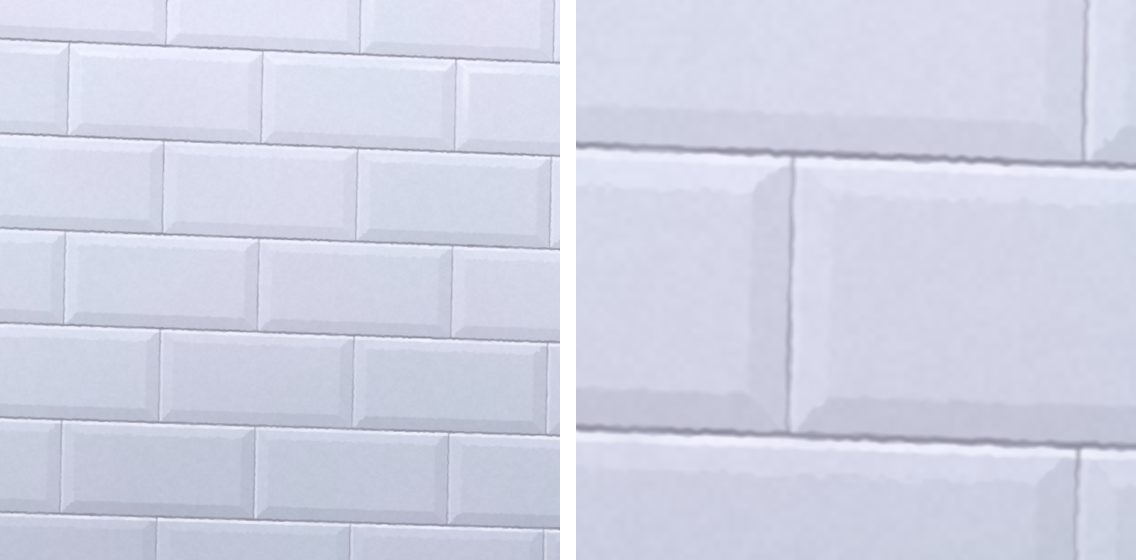
Left, the full canvas; right, a detail of the centre.
Give the GLSL for this pattern, as a Shadertoy shader.

```glsl
const vec2 TILE = vec2(0.346, 0.169);
const vec2 FIRST_JOINT = vec2(0.298, 0.069);
const float BEVEL = 0.024;

const vec3 GLAZE_LOW = vec3(0.748, 0.770, 0.838);
const vec3 GLAZE_HIGH = vec3(0.884, 0.893, 0.958);
const vec3 GROUT = vec3(0.56, 0.56, 0.63);
const vec3 SHINE = vec3(0.945, 0.95, 0.995);

float hash(vec2 p) {
    vec3 q = fract(vec3(p.xyx) * 0.1031);
    q += dot(q, q.yzx + 33.33);
    return fract((q.x + q.y) * q.z);
}

float noise(vec2 p) {
    vec2 i = floor(p), f = fract(p);
    f = f * f * (3.0 - 2.0 * f);
    return mix(mix(hash(i), hash(i + vec2(1, 0)), f.x),
               mix(hash(i + vec2(0, 1)), hash(i + vec2(1, 1)), f.x), f.y);
}

// Soft stripe of the given half width around zero
float stripe(float d, float halfWidth, float soft) {
    return 1.0 - smoothstep(halfWidth - soft, halfWidth + soft, abs(d));
}

// Slightly tilted wall coordinates, measured in tiles, y running downwards
vec2 wallCoords(vec2 p) {
    float tilt = 0.045 - 0.016 * p.y;
    return (vec2(p.x + 0.02 * p.y, p.y - tilt * p.x) - FIRST_JOINT) / TILE;
}

// Brightness change of the four mitred bevel faces
float bevelShade(vec2 nearEdge, vec2 farEdge, float strength, float soft) {
    vec2 inset = min(nearEdge, farEdge);
    float mask = 1.0 - smoothstep(BEVEL - soft, BEVEL + soft, min(inset.x, inset.y));
    float sideTone = nearEdge.x < farEdge.x ? 0.018 : -0.024;
    float flatTone = nearEdge.y < farEdge.y ? 0.034 : -0.042;
    float mitre = smoothstep(-soft, soft, inset.x - inset.y);
    return mask * strength * mix(sideTone, flatTone, mitre);
}

// Reflection along the mitre and inner top bevel, fading away from the joint
float cornerGlint(vec2 nearEdge, vec2 farEdge, float reach, float soft) {
    float side = min(nearEdge.x, farEdge.x);
    float ridge = min(side, BEVEL * 0.8);
    float line = stripe(nearEdge.y - ridge, 0.0045, soft * 1.6);
    return line * (1.0 - smoothstep(0.25 * reach, reach, side));
}

// Reflection down the left bevel, fading towards the tile foot
float sideGlint(vec2 nearEdge, float soft) {
    float line = stripe(nearEdge.x - BEVEL * 0.75, 0.0055, soft * 2.0);
    return line * smoothstep(0.012, 0.025, nearEdge.y) * (1.0 - smoothstep(0.03, 0.13, nearEdge.y));
}

void mainImage(out vec4 fragColor, in vec2 fragCoord) {
    vec2 p = fragCoord / iResolution.xy;
    p.y = 1.0 - p.y;
    float soft = max(1.2 / iResolution.y, 0.0019);

    // Running bond with slightly uneven edges
    vec2 wobble = vec2(noise(p * 190.0), noise(p * 190.0 + 47.0)) - 0.5;
    vec2 grid = wallCoords(p + wobble * 0.0016);
    float row = floor(grid.y);
    grid.x += 0.5 * (1.0 - mod(row, 2.0));
    vec2 id = floor(grid);
    vec2 joint = vec2(floor(grid.x + 0.5), row);
    vec2 nearEdge = fract(grid) * TILE;
    vec2 farEdge = TILE - nearEdge;

    // Glaze: light falling off downwards, tile tint, cloudy mottling
    float cloud = noise(p * 4.0) - 0.5;
    float light = 1.0 - p.y + 0.05 * (0.5 - p.x) + 0.18 * cloud;
    vec3 color = mix(GLAZE_LOW, GLAZE_HIGH, clamp(light, 0.0, 1.0));
    color += 0.016 * (hash(id + 5.0) - 0.5);
    color += vec3(0.016, -0.006, 0.004) * (noise(p * 7.0 + 8.0) - 0.5);

    // Bevels, softer on some tiles
    vec2 rough = wobble * 0.004;
    float strength = mix(0.75, 1.25, hash(id + 21.0));
    color += bevelShade(nearEdge + rough, farEdge + rough, strength, soft * 1.3);

    // Reflections around the upper joints
    float upper = 1.0 - smoothstep(0.13, 0.34, p.y);
    float chance = hash(joint + 33.0);
    float corner = cornerGlint(nearEdge, farEdge, mix(0.07, 0.17, chance), soft);
    float flank = sideGlint(nearEdge, soft) * smoothstep(0.5, 0.7, p.x);
    color = mix(color, SHINE, max(corner * mix(0.55, 1.0, chance), flank * 0.8) * upper);

    // Bright glazed lips beside the joints
    float wear = noise(p * 38.0 + 13.0);
    float topLip = stripe(nearEdge.y - 0.0050, 0.0029, soft);
    float sideLip = stripe(nearEdge.x - 0.0040, 0.0021, soft);
    float sideLipPower = mix(0.15, 0.6, hash(id + 71.0)) * mix(0.5, 1.0, wear);
    color = mix(color, SHINE, topLip * mix(0.5, 0.92, wear));
    color = mix(color, SHINE, sideLip * sideLipPower);

    // Thin shadowed joints, fainter on the uprights
    float bed = stripe(min(nearEdge.y, farEdge.y), 0.0020, soft);
    float upright = stripe(min(nearEdge.x, farEdge.x), 0.0014, soft);
    color = mix(color, GROUT, upright * mix(0.3, 0.65, wear));
    color = mix(color, GROUT, bed * mix(0.7, 1.0, wear));

    // Fine grain
    color += 0.016 * (noise(p * 230.0) - 0.5) + 0.010 * (noise(p * 95.0) - 0.5);
    fragColor = vec4(clamp(color, 0.0, 1.0), 1.0);
}
```
